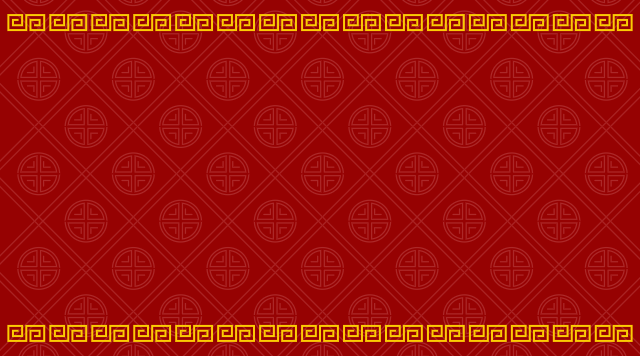
Give the GLSL for this pattern, as a Shadertoy shader.

```glsl
const float CANVAS_WIDTH = 768.0;   // design units across the canvas
const float PITCH = 113.5;          // spacing of medallions
const float KEY_PITCH = 50.35;      // spacing of border keys
const float KEY_COUNT = 15.0;
const vec3 RED = vec3(0.588, 0.006, 0.008);
const vec3 ROSE = vec3(0.675, 0.155, 0.155);
const vec3 GOLD = vec3(0.985, 0.80, 0.01);

float segment(vec2 p, vec2 a, vec2 b) {
    vec2 ab = b - a;
    return length(p - a - ab * clamp(dot(p - a, ab) / dot(ab, ab), 0.0, 1.0));
}

// Segment with square ends, for axis-aligned strokes
float squareSegment(vec2 p, vec2 a, vec2 b) {
    vec2 d = abs(p - 0.5 * (a + b)) - 0.5 * abs(b - a);
    return max(max(d.x, d.y), 0.0);
}

float stroke(float dist, float width, float pixel) {
    return clamp(0.5 + (0.5 * width - dist) / pixel, 0.0, 1.0);
}

vec2 centredCell(vec2 p, float pitch) {
    return p - pitch * round(p / pitch);
}

// Nearest medallion on a staggered grid
vec2 staggeredCell(vec2 p, float pitch) {
    vec2 a = centredCell(p, pitch);
    vec2 b = centredCell(p - 0.5 * pitch, pitch);
    return dot(a, a) < dot(b, b) ? a : b;
}

// Paired diagonal lines between medallions
float latticeDistance(vec2 p, float pitch, float halfGap) {
    vec2 diagonal = vec2(p.x + p.y, p.x - p.y) - 0.5 * pitch;
    vec2 d = abs(abs(centredCell(diagonal, pitch)) - halfGap);
    return min(d.x, d.y) * 0.7071;
}

// Split ring around four mirrored, hooked quadrants
float medallionDistance(vec2 p) {
    vec2 q = abs(p);
    float r = length(q);
    float ring = max(abs(r - 25.0), 1.6 - q.y);
    float innerArc = max(abs(r - 21.5), 2.2 - min(q.x, q.y));
    float d = min(ring, innerArc);
    d = min(d, segment(q, vec2(2.2, 2.2), vec2(2.2, 21.2)));
    d = min(d, segment(q, vec2(2.2, 2.2), vec2(21.2, 2.2)));
    d = min(d, segment(q, vec2(5.8, 8.0), vec2(13.5, 8.0)));
    return min(d, segment(q, vec2(5.8, 8.0), vec2(5.8, 14.5)));
}

// Two square spirals joined by half-turn symmetry
float keyDistance(vec2 p) {
    vec2 q = p.x < 0.0 ? -p : p;
    vec2 path[9] = vec2[9](
        vec2(0, -9), vec2(0, 9), vec2(21.5, 9), vec2(21.5, -9), vec2(5, -9),
        vec2(5, 3.2), vec2(16, 3.2), vec2(16, -3.2), vec2(10.5, -3.2));
    float d = 1000.0;
    for (int i = 0; i < 8; i++) d = min(d, squareSegment(q, path[i], path[i + 1]));
    return d;
}

void mainImage(out vec4 fragColor, in vec2 fragCoord) {
    float pixel = CANVAS_WIDTH / iResolution.x;
    vec2 p = (fragCoord - 0.5 * iResolution.xy) * pixel;

    // Lattice and medallions
    vec2 grid = p - vec2(3.0, 5.0);
    vec2 cell = staggeredCell(grid, PITCH);
    float lattice = stroke(latticeDistance(grid, PITCH, 5.0), 1.6, pixel);
    float medallion = stroke(medallionDistance(cell), 1.5, pixel);
    medallion *= step(abs(p.x - cell.x), 0.5 * CANVAS_WIDTH);
    vec3 color = mix(RED, ROSE, max(0.85 * lattice, medallion));

    // Matching key borders at top and bottom
    float lastKey = 0.5 * (KEY_COUNT - 1.0);
    float keyIndex = clamp(round(p.x / KEY_PITCH), -lastKey, lastKey);
    float bandY = p.y > 0.0 ? 186.5 : -186.5;
    vec2 keyPoint = p - vec2(keyIndex * KEY_PITCH, bandY);
    color = mix(color, GOLD, stroke(keyDistance(keyPoint), 2.4, pixel));

    fragColor = vec4(color, 1.0);
}
```
